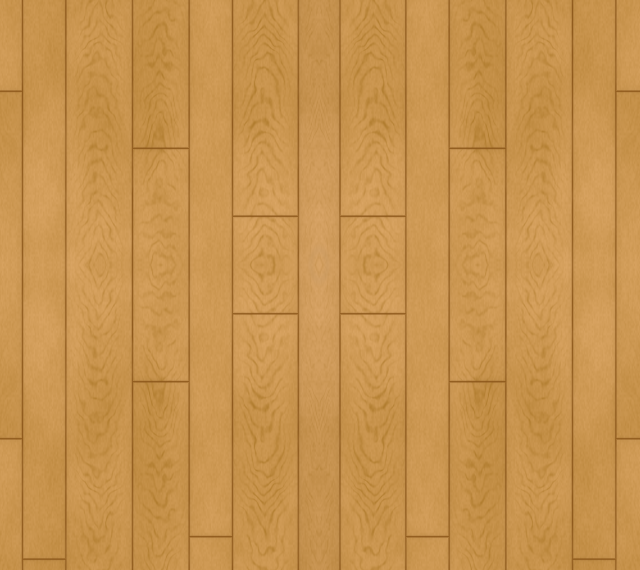
Reproduce this texture procedurally as a WebGL 1 fragment shader.

```glsl
precision highp float;
uniform vec2 u_resolution;

float hash(vec2 p) {
  p = fract(p * vec2(0.1031, 0.1137));
  p += dot(p, p.yx + 33.33);
  return fract((p.x + p.y) * p.x * 7.31);
}

float noise(vec2 p) {
  vec2 i = floor(p), f = fract(p);
  f = f * f * (3.0 - 2.0 * f);
  return mix(mix(hash(i), hash(i + vec2(1, 0)), f.x),
             mix(hash(i + vec2(0, 1)), hash(i + vec2(1, 1)), f.x), f.y);
}

// Plank under x: left edge, right edge, seam distance, figure strength
vec4 plankAt(float x) {
  if (x < 25.0)  return vec4(-25, 25, 999, 0.4);
  if (x < 104.0) return vec4(25, 104, 58.5, 1.0);
  if (x < 156.0) return vec4(104, 156, 326, 0.1);
  if (x < 224.0) return vec4(156, 224, 140, 0.8);
  if (x < 304.0) return vec4(224, 304, 999, 0.8);
  if (x < 356.0) return vec4(304, 356, 353, 0.1);
  return vec4(356, 412, 208.5, 0.15);
}

// Tall nested arches around the plank axis, dark along each growth ring
float cathedral(float u, float v, float seed) {
  u += 0.25 * (noise(vec2(v / 45.0, seed)) - 0.5);
  float ring = v * 0.055 + 4.2 * sqrt(u * u + 0.012);
  ring += 2.6 * noise(vec2(abs(u) * 1.5 + seed, v / 60.0));
  ring += 0.8 * noise(vec2(u * 5.0 + seed, v / 11.0));
  float line = pow(0.5 + 0.5 * sin(6.2832 * ring), 3.0);
  return line * (1.0 - 0.85 * smoothstep(0.3, 0.85, abs(u)));
}

void main() {
  // Floor space 768 by 684, mirrored about both axes
  vec2 floorPos = gl_FragCoord.xy / u_resolution * vec2(768, 684);
  vec2 m = abs(floorPos - vec2(383, 366));
  float pixel = 684.0 / u_resolution.y;

  vec4 plank = plankAt(m.x);
  float u = (2.0 * m.x - plank.x - plank.y) / (plank.y - plank.x);
  float seed = plank.y * 0.37 + 17.0 * step(plank.z, m.y);

  // Broad tone: pale middle band, deeper towards the ends
  float tone = 0.82 - 0.36 * smoothstep(60.0, 200.0, m.y);
  tone += 0.50 * (noise(m / vec2(40, 75) + seed) - 0.5);
  tone += 0.28 * (noise(m / vec2(16, 28) + 9.0) - 0.5);
  tone += 0.22 * (hash(vec2(seed, 3.7)) - 0.5);
  tone -= 0.25 * exp(-m.y * m.y / 200.0) * smoothstep(25.0, 60.0, m.x)
        * (1.0 - smoothstep(110.0, 230.0, m.x));

  // Fibres, pores and figure broken into short strokes
  float fibre = noise(vec2(m.x * 0.6, m.y * 0.09) + seed) - 0.5;
  float pores = noise(m * vec2(0.65, 0.35) + 40.0) - 0.5;
  tone += 0.18 * fibre + 0.32 * pores;
  float broken = 0.2 + 1.1 * noise(m * vec2(0.3, 0.11) + seed);
  tone -= 0.8 * plank.w * (broken * cathedral(u, m.y, seed) - 0.12);

  vec3 deepOak = vec3(0.745, 0.54, 0.25);
  vec3 paleOak = vec3(0.83, 0.622, 0.358);
  vec3 color = mix(deepOak, paleOak, clamp(tone, -0.6, 1.3));

  // Slightly rosy centre plank with a faint grey knot
  color += vec3(0.0, 0.003, 0.02) * step(m.x, 25.0);
  float knot = length(m / vec2(10, 18)) - 1.0;
  color = mix(color, vec3(0.78, 0.61, 0.41), 0.3 * exp(-knot * knot * 9.0));

  // Soft grooves: strong across seams, thinner and worn along the sides
  float side = min(m.x - plank.x, plank.y - m.x);
  float seam = abs(m.y - plank.z);
  float wear = 0.72 + 0.28 * noise(m / vec2(9, 14));
  float soft = 0.5 + 0.5 * pixel;
  float groove = max(wear * (1.0 - smoothstep(0.8 - soft, 0.8 + soft, side)),
                     0.95 * (1.0 - smoothstep(0.9 - soft, 0.9 + soft, seam)));
  color *= 1.0 - 0.05 * exp(-min(side, seam) * 0.4);
  color = mix(color, vec3(0.55, 0.34, 0.10), groove);

  gl_FragColor = vec4(color, 1.0);
}
```
